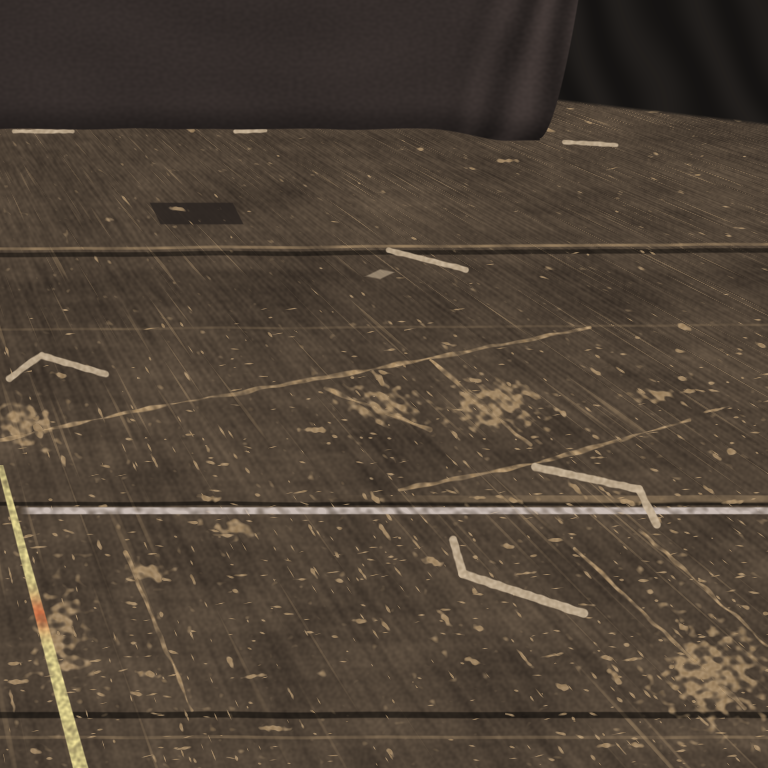
Reproduce this texture procedurally as a Shadertoy shader.

```glsl
const vec2 VANISH = vec2(-.21, 1.19);
const vec3 FLOOR_DARK = vec3(.21, .175, .145);
const vec3 FLOOR_LIGHT = vec3(.43, .365, .295);
const vec3 WORN = vec3(.74, .62, .46);
const vec3 TAPE = vec3(.76, .68, .57);
const vec3 WHITE_LINE = vec3(.78, .73, .70);
const vec3 STRIP = vec3(.91, .85, .58);
const vec3 STRIP_RED = vec3(.78, .28, .16);
const vec3 CURTAIN = vec3(.195, .167, .158);
const vec3 BACKDROP = vec3(.105, .095, .088);
const float GRAIN = 105.;

// Line ends; patches hold centre and radii
const vec4 TAPES[10] = vec4[10](
  vec4(.018, .829, .094, .829), vec4(.307, .829, .346, .83),
  vec4(.735, .815, .803, .811), vec4(.506, .674, .607, .649),
  vec4(.012, .507, .054, .538), vec4(.054, .537, .138, .513),
  vec4(.697, .392, .832, .363), vec4(.832, .363, .855, .317),
  vec4(.59, .297, .602, .253), vec4(.602, .253, .76, .201));
const vec4 SCUFFS[10] = vec4[10](
  vec4(0, .427, .195, .469), vec4(.195, .469, .456, .514),
  vec4(.456, .514, .768, .573), vec4(.52, .362, .703, .398),
  vec4(.703, .398, .898, .453), vec4(.423, .495, .56, .44),
  vec4(.56, .531, .69, .42), vec4(.749, .286, .97, .078),
  vec4(.833, .31, 1, .16), vec4(.163, .28, .25, .075));
const vec4 PATCHES[8] = vec4[8](
  vec4(.645, .475, .06, .035), vec4(.85, .485, .03, .01),
  vec4(.03, .45, .04, .03), vec4(.305, .31, .032, .012),
  vec4(.08, .17, .035, .07), vec4(.19, .255, .035, .013),
  vec4(.5, .47, .05, .025), vec4(.93, .12, .07, .07));

vec2 hash2(vec2 p) {
  vec3 q = fract(p.xyx * vec3(.1031, .103, .0973));
  q += dot(q, q.yzx + 33.33);
  return fract((q.xx + q.yz) * q.zy);
}

float corner(vec2 cell, vec2 offset) {
  return dot(normalize(hash2(cell) - .4999), offset);
}

// Gradient noise
float noise(vec2 p) {
  vec2 i = floor(p), f = p - i, u = f * f * (3. - 2. * f), e = vec2(1, 0);
  return 1.4 * mix(
    mix(corner(i, f), corner(i + e, f - e), u.x),
    mix(corner(i + e.yx, f - e.yx), corner(i + 1., f - 1.), u.x), u.y);
}

float segment(vec2 p, vec4 s) {
  vec2 a = p - s.xy, b = s.zw - s.xy;
  return length(a - b * clamp(dot(a, b) / dot(b, b), 0., 1.));
}

float stroke(float d, float halfWidth) {
  float px = 1. / iResolution.y;
  return 1. - smoothstep(halfWidth - px, halfWidth + px, abs(d));
}

// One ragged flake per cell, along the scratches or nearly level
float chips(vec2 p, float freq, float density) {
  vec2 g = p * freq, id = floor(g);
  vec2 r = hash2(id + freq), s = hash2(id + freq + 17.3);
  vec2 c = g - id - .5 - (r - .5) * .5;
  vec2 dir = normalize(s.x < .4 ? p - VANISH : vec2(1, .25 - .6 * s.y));
  vec2 size = vec2(.07 + .15 * r.y, .025 + .035 * s.y);
  vec2 q = vec2(dot(c, dir), dot(c, vec2(-dir.y, dir.x))) / size;
  float soft = .25 + .4 * freq / (iResolution.y * size.y);
  float d = length(q) - 1. + .8 * noise(p * 130.);
  return (1. - smoothstep(-soft, soft, d)) * step(fract(r.x * 7.1 + s.y * 3.7), density);
}

vec3 floorColour(vec2 p) {
  // Grain in perspective: ray slope across, depth along
  vec2 ray = vec2(p.x - VANISH.x, 1) / (VANISH.y - p.y);
  float blotch = noise(p * vec2(7, 13)) + .5 * noise(p * vec2(19, 33));
  float grit = noise(p * 190.);
  float tone = .45 + .2 * noise(ray * vec2(GRAIN, 9)) + .14 * noise(ray * vec2(38, 5) + 7.)
    + .2 * blotch + .12 * noise(p * vec2(5, 85)) + .14 * grit;
  tone -= .13 * (1. - smoothstep(.64, .67, p.y)) * smoothstep(.54, .6, p.y);
  vec3 col = mix(FLOOR_DARK, FLOOR_LIGHT, clamp(tone, 0., 1.2));
  float scratch = smoothstep(.42, .75, noise(ray * vec2(GRAIN, 4) + 31.));
  col = mix(col, WORN, scratch * (.25 + .2 * blotch));

  // Board seams
  float y = p.y + .0015 * noise(vec2(p.x * 9., 2)), tilt = .006 * p.x;
  float streak = .65 + .5 * noise(p * vec2(30, 80));
  col *= 1. - .45 * stroke(y - .668 - tilt, .003) - .5 * stroke(y - .344, .0025)
    - .5 * stroke(y - .069, .004);
  float seam = .65 * stroke(y - .676 - tilt, .0018) + .25 * stroke(y - .571 - tilt, .0015)
    + .4 * stroke(y - .04, .002) + .5 * smoothstep(.35, .8, p.x) * stroke(y - .35, .005);
  col = mix(col, WORN, seam * streak);

  // Inset plate
  float plate = stroke(p.x - .257 - (.72 - p.y) * .5, .054) * stroke(p.y - .722, .014);
  col = mix(col, vec3(.17, .145, .13), .85 * plate);

  // Flakes, worn patches and broken lines
  float wear = 0., freq = 13.;
  float density = .04 + smoothstep(0., .14, .64 - p.y) * (.26 + .25 * noise(p * 5. + 3.));
  for (int i = 0; i < 5; i++, freq *= 1.43)
    wear = max(wear, .8 * chips(p, freq, density));
  float ragged = noise(p * vec2(75, 110)) + .6 * noise(ray * vec2(85, 24));
  for (int i = 0; i < 8; i++) {
    vec2 q = (p - PATCHES[i].xy) / PATCHES[i].zw;
    wear = max(wear, .8 * smoothstep(.35, .85, .8 * exp(-dot(q, q)) + .6 * ragged));
  }
  vec2 bent = p + .002 * noise(p * 40.);
  float width = .0022 + .0025 * noise(p * 28.);
  for (int i = 0; i < 10; i++)
    wear = max(wear, stroke(segment(bent, SCUFFS[i]), width) * clamp(.65 + .6 * ragged, .15, 1.));
  col = mix(col, WORN + .08 * grit, .9 * wear);

  // White line, yellow strip, tape and scrap
  float white = stroke(p.y - .335, .0045) * smoothstep(.025, .04, p.x);
  col = mix(col, WHITE_LINE, white * clamp(.85 + .5 * ragged, .35, 1.));
  float along = 1. - p.y / .395, red = exp(-pow((p.y - .2) / .022, 2.));
  float strip = stroke(p.x - .105 * along, .004 + .006 * along) * step(0., along);
  vec3 paint = mix(STRIP * (.9 + .2 * grit), STRIP_RED, .65 * red);
  col = mix(col, paint, strip * clamp(.95 + .4 * ragged, .5, 1.));
  float fray = .001 * noise(p * 90.);
  for (int i = 0; i < 10; i++)
    col = mix(col, TAPE + .08 * grit, .92 * stroke(segment(p, TAPES[i]) + fray, mix(.0068, .0018, p.y)));
  vec2 q = (p - vec2(.495, .643)) / vec2(.023, .008);
  return mix(col, TAPE, .6 - .6 * smoothstep(.6, 1., abs(q.x) + abs(q.y - .4 * q.x)));
}

void mainImage(out vec4 fragColor, in vec2 fragCoord) {
  vec2 p = fragCoord / iResolution.xy;
  float px = 1. / iResolution.y;
  vec3 col = floorColour(p);

  // Backdrop at the right
  float fold = sin(p.x * 75. + p.y * 28. + 2. * noise(p * 8.));
  float behind = smoothstep(-.003, .003, p.y - .87 + .115 * (p.x - .72)) * step(.69, p.x);
  col = mix(col, BACKDROP * (1. + .22 * fold), behind);

  // Front curtain, gathered towards its right rim
  float rim = p.x - .703 - .05 * pow(max(p.y - .82, 0.) / .18, .6);
  float hem = p.y - .832 + .015 * smoothstep(.56, .66, p.x) - .002 * noise(vec2(p.x * 14., 4));
  float gather = sin(rim * 120. + 3. * noise(p * vec2(9, 5))) * smoothstep(-.17, -.04, rim);
  float weave = .07 * noise(p * vec2(160, 210)) + .08 * noise(p * vec2(7, 18));
  vec3 cloth = CURTAIN * (1. + .24 * gather + weave) * mix(.75, 1.05, smoothstep(0., .04, hem));
  col = mix(col, cloth, smoothstep(-px, px, hem) * smoothstep(-px, px, -rim));
  fragColor = vec4(clamp(col, 0., 1.), 1);
}
```
